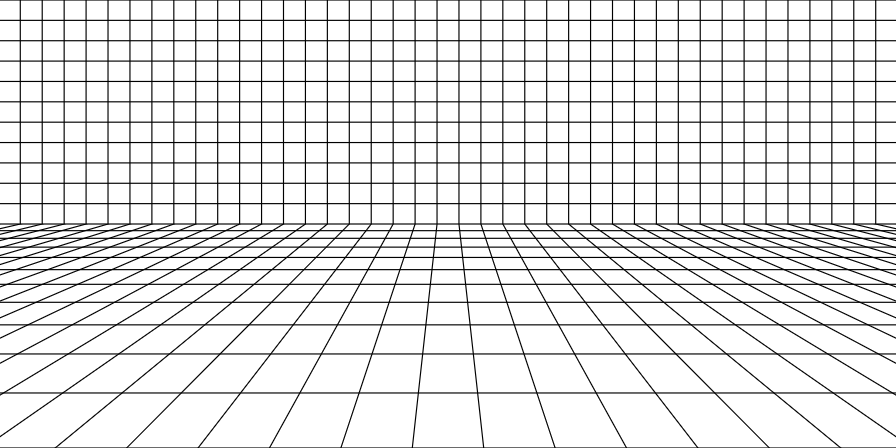
A WebGL 1 fragment shader for this background:

```glsl
precision highp float;

uniform vec2 u_resolution;

// Lengths are in canvas heights
const vec3 PAPER_COLOR = vec3(1.0);
const vec3 LINE_COLOR = vec3(0.0);
const float LINE_WIDTH = 0.0026;
const float FLOOR_EDGE = 0.5;       // height where wall meets floor
const float VANISH_HEIGHT = 0.7216; // height of the vanishing point
const float COLUMN_WIDTH = 0.04896; // column spacing on the wall
const float ROWS = 11.0;            // rows on the wall and on the floor

// Index of the nearest line among those at half-integer positions
float nearestHalf(float t) {
  return floor(t) + 0.5;
}

// Share of a pixel covered by a line at the given distance
float lineCoverage(float dist, float pixel) {
  float overlap = 0.5 * (LINE_WIDTH + pixel) - abs(dist);
  return clamp(overlap, 0.0, min(LINE_WIDTH, pixel)) / pixel;
}

// Distances to the nearest column and row of the upright grid
vec2 wallDistances(vec2 p) {
  float rowHeight = (1.0 - FLOOR_EDGE) / ROWS;
  float column = nearestHalf(p.x / COLUMN_WIDTH) * COLUMN_WIDTH;
  float row = floor((p.y - FLOOR_EDGE) / rowHeight + 0.5) * rowHeight;
  return vec2(p.x - column, p.y - FLOOR_EDGE - row);
}

// Distances to the nearest column and row of the receding grid
vec2 floorDistances(vec2 p) {
  float drop = VANISH_HEIGHT - p.y;
  float edgeDrop = VANISH_HEIGHT - FLOOR_EDGE;

  // Columns fan out from the vanishing point
  float spread = COLUMN_WIDTH / edgeDrop;
  float slope = nearestHalf(p.x / (spread * drop)) * spread;
  float columnDist = (p.x - slope * drop) / sqrt(1.0 + slope * slope);

  // Rows are evenly spaced in depth, the inverse of the drop
  float nearDepth = 1.0 / VANISH_HEIGHT;
  float rowDepth = (1.0 / edgeDrop - nearDepth) / ROWS;
  float row = floor((1.0 / drop - nearDepth) / rowDepth + 0.5);
  float rowDrop = 1.0 / (nearDepth + row * rowDepth);
  return vec2(columnDist, drop - rowDrop);
}

void main() {
  float pixel = 1.0 / u_resolution.y;
  vec2 p = vec2(gl_FragCoord.x - 0.5 * u_resolution.x, gl_FragCoord.y) * pixel;

  vec2 dist = p.y > FLOOR_EDGE ? wallDistances(p) : floorDistances(p);
  float blank = (1.0 - lineCoverage(dist.x, pixel)) * (1.0 - lineCoverage(dist.y, pixel));

  gl_FragColor = vec4(mix(LINE_COLOR, PAPER_COLOR, blank), 1.0);
}
```
